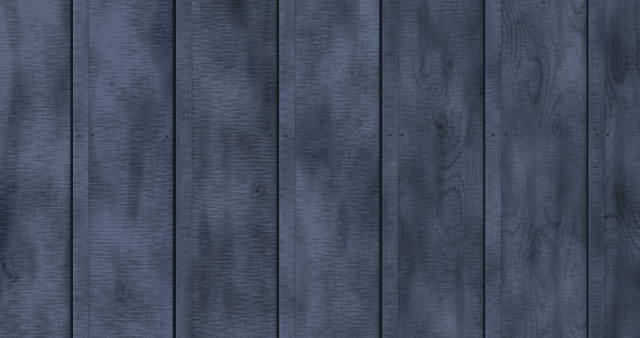
A WebGL 1 fragment shader for this texture:

```glsl
precision highp float;
uniform vec2 u_resolution;

const float PERIOD = 0.1612;       // board spacing, in canvas widths
const float FIRST_EDGE = 0.1133;   // left edge of the first full board
const float BATTEN = 0.155;        // batten width, in boards
const float NAIL_ROW = 0.3164;
const float SAW_PITCH = 170.0;     // saw marks per canvas width
const vec3 GAP_COLOR = vec3(0.080, 0.106, 0.125);
const vec3 WORN_COLOR = vec3(0.110, 0.144, 0.180);
const vec3 PAINT_COLOR = vec3(0.330, 0.368, 0.450);

float hash(vec2 p) {
  return fract(sin(dot(p, vec2(127.1, 311.7))) * 43758.545);
}

vec2 gradient(vec2 cell) {
  float angle = 6.2832 * hash(cell);
  return vec2(cos(angle), sin(angle));
}

float noise(vec2 p) {
  vec2 i = floor(p), f = fract(p);
  vec2 u = f * f * f * (f * (f * 6.0 - 15.0) + 10.0);
  vec2 e = vec2(1.0, 0.0);
  float low = mix(dot(gradient(i), f), dot(gradient(i + e), f - e), u.x);
  float high = mix(dot(gradient(i + e.yx), f - e.yx),
                   dot(gradient(i + e.xx), f - e.xx), u.x);
  return mix(low, high, u.y);
}

float fbm(vec2 p) {
  float sum = 0.0, amplitude = 0.6;
  for (int i = 0; i < 4; i++) {
    sum += amplitude * noise(p);
    p = p * 2.03 + 11.7;
    amplitude *= 0.5;
  }
  return sum;
}

// x: darkening of the knots, y: bulge they give to the grain
vec2 knots(vec2 p, float id) {
  vec2 result = vec2(0.0);
  for (int i = 0; i < 3; i++) {
    float n = float(i);
    float size = mix(0.008, 0.017, hash(vec2(id, n + 4.0)));
    float column = mix(0.3, 0.85, hash(vec2(id + 3.0, n + 9.0)));
    float row = (n + hash(vec2(id + 8.0, n))) * 0.18;
    vec2 center = vec2(FIRST_EDGE + (id + column) * PERIOD, row);
    vec2 offset = (p - center) * vec2(1.0, 0.75) / size;
    float d = length(offset) + 0.6 * noise(p * 90.0);
    float strength = mix(0.3, 1.0, hash(vec2(id + 5.0, n + 2.0)));
    float core = exp(-6.0 * d * d) + 0.35 * exp(-20.0 * (d - 1.0) * (d - 1.0));
    result += strength * vec2(core, exp(-0.35 * d * d));
  }
  return result;
}

// Fine marks across the board, broken into short strokes
float sawMarks(vec2 q) {
  float bend = 0.5 * noise(q * vec2(30.0, 12.0)) + 0.35 * noise(q * vec2(60.0, 90.0));
  float ridge = sin(6.2832 * (q.y * SAW_PITCH + bend));
  float strokes = noise(q * vec2(50.0, 330.0));
  float patches = smoothstep(-0.35, 0.35, noise(q * vec2(32.0, 14.0) + 9.0));
  return 0.09 * ridge * patches + 0.32 * strokes;
}

// Painted wood: stains, dry streaks, contour grain and saw marks
float woodTone(vec2 p, float seed, float figure, vec2 knot) {
  vec2 q = p + seed * vec2(1.73, 2.91);
  float grit = noise(q * vec2(290.0, 270.0));
  float fiber = noise(q * vec2(250.0, 22.0));
  float saw = sawMarks(q);
  float stain = 0.4 * noise(q * vec2(9.0, 6.0)) + 0.5 * fbm(q * vec2(21.0, 13.0));
  float dry = noise(q * vec2(34.0, 5.0)) + 0.6 * noise(q * vec2(13.0, 9.0) + 3.0);
  float streak = smoothstep(0.12, 0.4, dry + 0.3 * grit + 0.7 * saw);
  float phase = 50.0 * q.x + 7.0 * noise(q * vec2(17.0, 6.0))
              + 0.6 * fbm(q * vec2(60.0, 25.0)) + 3.5 * knot.y;
  float mask = smoothstep(-0.2, 0.35, noise(q * vec2(15.0, 6.0) + 5.0));
  float lines = smoothstep(0.2, 1.0, sin(6.2832 * phase)) * mask;
  return stain - 0.24 * streak - lines * mix(0.0, 0.22, figure)
       + saw * mix(1.15, 0.5, figure) + 0.1 * fiber + 0.2 * grit
       - 0.55 * knot.x;
}

// Soft-edged nail heads along one row
float nails(vec2 p, float id, float pixel) {
  float cover = 0.0;
  for (int i = 0; i < 3; i++) {
    float n = float(i);
    float jitter = hash(vec2(id + 2.0, n + 7.0)) - 0.5;
    float column = (n < 1.5 ? 0.075 + 0.115 * n : 0.93) + 0.03 * jitter;
    vec2 center = vec2(FIRST_EDGE + (id + column) * PERIOD,
                       NAIL_ROW + 0.004 * jitter);
    float d = length((p - center) * vec2(1.0, 1.15)) - 0.0019;
    float present = step(0.25, hash(vec2(id + 6.0, n + 1.0)));
    cover = max(cover, present * (1.0 - smoothstep(-pixel, pixel, d)));
  }
  return cover;
}

void main() {
  vec2 p = gl_FragCoord.xy / u_resolution.x;
  float pixel = 1.0 / u_resolution.x;
  float soft = pixel / PERIOD;
  float row = (p.x - FIRST_EDGE) / PERIOD;
  float id = floor(row), x = fract(row);

  // Wide board and its narrow overlapping batten
  float onBatten = 1.0 - smoothstep(BATTEN - soft, BATTEN + soft, x);
  float figure = smoothstep(1.5, 4.0, id + hash(vec2(id, 6.0)));
  float boardWood = woodTone(p, id + 2.0, figure, knots(p, id));
  float battenWood = woodTone(p, id + 31.0, 0.4, vec2(0.0)) * 0.8 + 0.04;
  float tone = 0.72 + 0.24 * (hash(vec2(id, 12.0)) - 0.5) + 0.16 * (0.5 - p.x);
  tone += mix(boardWood, battenWood, onBatten);

  // Seam, lit batten edge and nails
  float seam = 1.0 - smoothstep(0.0, 0.006 + soft, abs(x - BATTEN - 0.005));
  float rim = 1.0 - smoothstep(0.008, 0.016 + soft, x);
  tone += 0.1 * rim - 0.14 * seam;
  tone = mix(tone, 0.0, 0.9 * nails(p, id, pixel));

  // Gap shadow to the left of each batten
  float gap = mix(0.018, 0.03, hash(vec2(id, 20.0)));
  float shadow = smoothstep(1.0 - gap - soft, 1.0 - gap + soft, x);
  shadow = max(shadow, 0.5 - 0.5 * smoothstep(0.0, soft, x));
  tone -= 0.2 * smoothstep(0.92, 1.0, x);

  vec3 color = mix(WORN_COLOR, PAINT_COLOR, clamp(tone, -0.1, 1.12));
  color += 0.012 * (hash(vec2(id, 15.0)) - 0.5) * vec3(0.6, 0.0, -1.0);
  gl_FragColor = vec4(mix(color, GAP_COLOR, shadow), 1.0);
}
```
